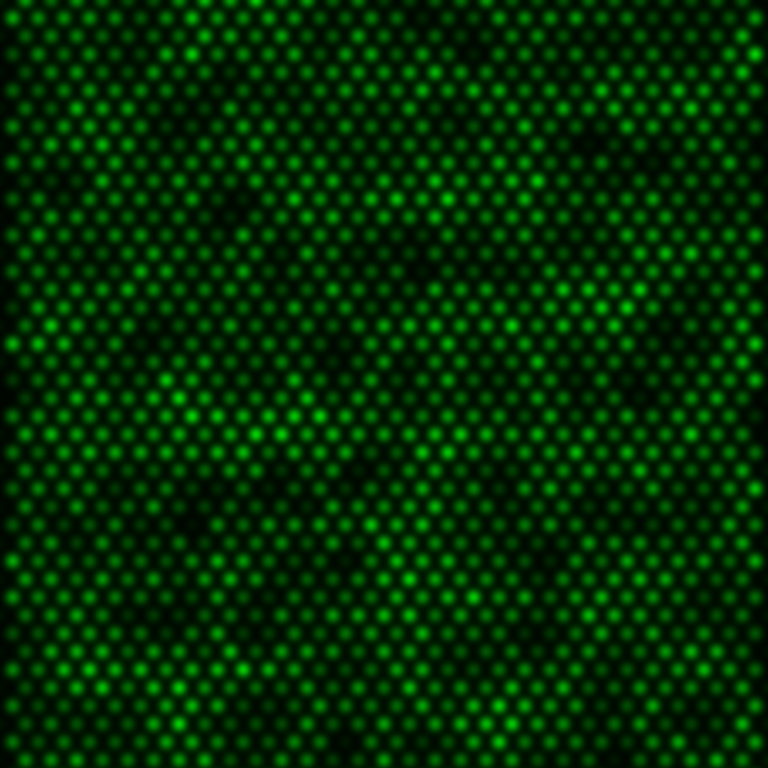
A Shadertoy shader for this pattern:

```glsl
// Staggered grid of soft green glowing dots with patchy, uneven brightness.
#define COLUMNS 30.0
#define ROWS 42.43
#define DOT_SIGMA 0.207
#define BASE_GLOW 0.012
#define MIN_LEVEL 0.07
#define PATCH_SCALE 9.0
#define PATCH_GAIN 0.56
#define DETAIL_SCALE 16.0
#define DETAIL_GAIN 0.30
#define DOT_JITTER 0.24
#define TINT vec3(0.012, 1.0, 0.012)

vec2 hash22(vec2 p) {
    vec3 q = fract(p.xyx * vec3(0.1031, 0.1030, 0.0973));
    q += dot(q, q.yzx + 33.33);
    return fract((q.xx + q.yz) * q.zy);
}

// Cellular noise: distance to the nearest scattered point
float cellular(vec2 p) {
    vec2 cell = floor(p);
    float nearest = 4.0;
    for (int j = -1; j <= 1; j++) {
        for (int i = -1; i <= 1; i++) {
            vec2 id = cell + vec2(i, j);
            vec2 offset = id + hash22(id + 57.0) - p;
            nearest = min(nearest, dot(offset, offset));
        }
    }
    return sqrt(nearest);
}

// Peak brightness of the dot centred at a canvas position
float dotLevel(vec2 center, vec2 id) {
    float level = MIN_LEVEL
        + PATCH_GAIN * cellular(center * PATCH_SCALE + 3.0)
        + DETAIL_GAIN * cellular(center * DETAIL_SCALE + 41.0)
        + DOT_JITTER * (hash22(id + 113.0).x - 0.5);
    // Dots on the left and right borders fade out
    float sideDistance = min(center.x, 1.0 - center.x) * COLUMNS;
    return clamp(level, 0.03, 0.8) * smoothstep(-0.15, 0.5, sideDistance);
}

void mainImage(out vec4 fragColor, in vec2 fragCoord) {
    vec2 uv = fragCoord / iResolution.xy;
    uv.y = 1.0 - uv.y; // rows count down from the top edge
    vec2 lattice = vec2(COLUMNS, ROWS);
    vec2 p = uv * lattice;
    float nearestRow = round(p.y);

    // Sum the overlapping glow of neighbouring dots
    float glow = BASE_GLOW;
    for (int j = -1; j <= 1; j++) {
        float row = nearestRow + float(j);
        float stagger = 0.5 * mod(row, 2.0);
        float nearestColumn = round(p.x - stagger);
        for (int i = -1; i <= 1; i++) {
            float column = nearestColumn + float(i);
            vec2 center = vec2(column + stagger, row) / lattice;
            vec2 d = (uv - center) * COLUMNS / DOT_SIGMA;
            glow += dotLevel(center, vec2(column, row)) * exp(-0.5 * dot(d, d));
        }
    }
    fragColor = vec4(TINT * glow, 1.0);
}
```
